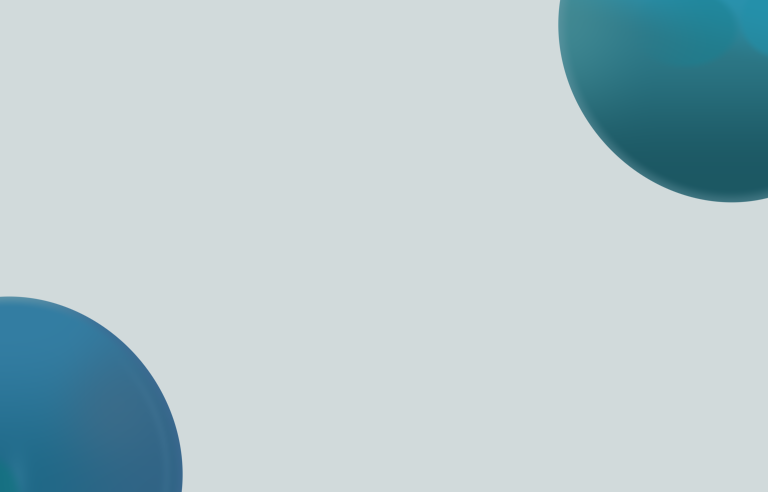
Reproduce this background procedurally as a Shadertoy shader.

```glsl
#define BACKDROP vec3(0.820, 0.854, 0.860)
#define TEAL_DARK vec3(0.110, 0.345, 0.390)
#define TEAL_MID vec3(0.180, 0.480, 0.540)
#define TEAL_BRIGHT vec3(0.160, 0.570, 0.675)
#define BLUE_LOW vec3(0.120, 0.410, 0.530)
#define BLUE_HIGH vec3(0.200, 0.490, 0.635)
#define SLATE vec3(0.210, 0.385, 0.520)
#define RIM_LIGHT vec3(0.450, 0.620, 0.670)
#define ORB_AXES vec2(0.3407, 0.3070)
#define ORB_TILT -0.907
#define ORB_SIZE 0.325

// Normalised radius inside the tilted ellipse: 1.0 on its outline
float orbRadius(vec2 d) {
    float c = cos(ORB_TILT), s = sin(ORB_TILT);
    return length(vec2(c * d.x + s * d.y, c * d.y - s * d.x) / ORB_AXES);
}

// Soft elliptical patch, 1.0 inside and 0.0 outside
float patchMask(vec2 q, vec2 center, vec2 radii, float softness) {
    return 1.0 - smoothstep(1.0 - softness, 1.0 + softness, length((q - center) / radii));
}

float glow(vec2 q, vec2 center, vec2 radii) {
    vec2 d = (q - center) / radii;
    return exp(-dot(d, d));
}

vec3 shadeTeal(vec2 q, float r) {
    // Vertical light falloff
    vec3 color = mix(TEAL_DARK, TEAL_MID, smoothstep(-0.85, 0.1, q.y));
    color = mix(color, TEAL_BRIGHT, smoothstep(-0.1, 0.3, q.y + 0.25 * q.x));

    // Haze along the left side
    float haze = (1.0 - smoothstep(-1.0, -0.35, q.x)) * smoothstep(-0.8, 0.25, q.y);
    color = mix(color, vec3(0.32, 0.58, 0.60), 0.55 * haze);

    // Curved reflections near the top
    float lobe = patchMask(q, vec2(-0.20, 0.08), vec2(0.33, 0.24), 0.12);
    color = mix(color, vec3(0.10, 0.50, 0.57), 0.55 * lobe * smoothstep(-0.6, 0.0, q.x));
    float swoosh = patchMask(q, vec2(0.40, 0.13), vec2(0.24, 0.23), 0.12);
    color = mix(color, vec3(0.13, 0.56, 0.66), 0.6 * swoosh);

    // Pale rim
    return mix(color, RIM_LIGHT, 0.40 * smoothstep(0.92, 1.01, r));
}

vec3 shadeBlue(vec2 q, float r) {
    // Vertical light falloff, slate toward the right
    vec3 color = mix(BLUE_LOW, BLUE_HIGH, smoothstep(-0.2, 0.8, q.y));
    color = mix(color, SLATE, 0.75 * smoothstep(0.0, 0.9, q.x - 0.3 * q.y));
    color = mix(color, vec3(0.25, 0.42, 0.53), 0.6 * glow(q, vec2(0.55, 0.30), vec2(0.30, 0.35)));

    // Small reflection and streak in the corner
    color += 0.04 * glow(q, vec2(-0.05, -0.14), vec2(0.07, 0.16));
    color = mix(color, vec3(0.07, 0.45, 0.50), 0.7 * patchMask(q, vec2(-0.26, -0.24), vec2(0.22, 0.25), 0.2));

    // Faint inner arc, then a rim that is pale above and blue at the side
    float arc = exp(-pow((r - 0.90) / 0.03, 2.0)) * smoothstep(0.5, 0.9, q.x);
    color += 0.02 * arc;
    vec3 rimColor = mix(RIM_LIGHT, vec3(0.24, 0.41, 0.57), smoothstep(-0.1, 0.55, q.x));
    return mix(color, rimColor, 0.65 * smoothstep(0.93, 1.01, r));
}

void mainImage(out vec4 fragColor, in vec2 fragCoord) {
    vec2 p = fragCoord / iResolution.y;
    float aspect = iResolution.x / iResolution.y;
    float edge = 0.75 / (iResolution.y * ORB_SIZE);

    vec2 tealOffset = p - vec2(aspect - 0.106, 0.917);
    vec2 blueOffset = p - vec2(0.051, 0.069);
    float tealR = orbRadius(tealOffset);
    float blueR = orbRadius(blueOffset);

    // Composite both orbs over the flat backdrop
    vec3 color = BACKDROP;
    color = mix(color, shadeTeal(tealOffset / ORB_SIZE, tealR), 1.0 - smoothstep(1.0 - edge, 1.0 + edge, tealR));
    color = mix(color, shadeBlue(blueOffset / ORB_SIZE, blueR), 1.0 - smoothstep(1.0 - edge, 1.0 + edge, blueR));
    fragColor = vec4(color, 1.0);
}
```
